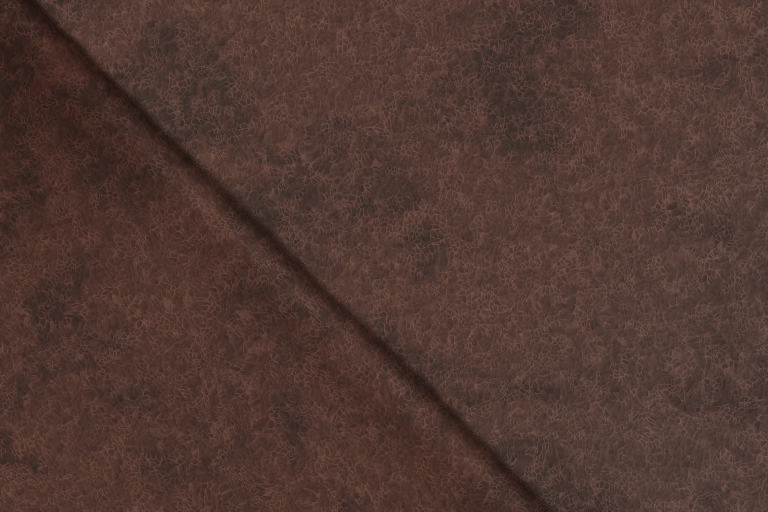
Reproduce this texture procedurally as a Shadertoy shader.

```glsl
// Brown aged leather with fine broken cracks, soft blotches and one diagonal rolled fold.

const vec3 TAN_BROWN   = vec3(0.352, 0.247, 0.215);
const vec3 BLOTCH      = vec3(0.270, 0.204, 0.184);
const vec3 GREY_BROWN  = vec3(0.343, 0.263, 0.240);
const vec3 FOLD_TINT   = vec3(0.945, 0.905, 0.895);
const vec3 CORNER_TINT = vec3(0.84, 0.77, 0.74);
const vec2 FOLD_START  = vec2(0.06, 1.0);        // canvas heights
const vec2 FOLD_NORMAL = vec2(0.6988, 0.7153);   // points to the flat side
const vec2 GRAIN       = vec2(122.0, 88.0);      // cells per canvas height
const float CRACK_GAIN = 0.22;
const float BLOTCH_SCALE = 7.0;

vec2 hash2(vec2 p) {
    vec3 q = fract(p.xyx * vec3(0.1031, 0.1030, 0.0973));
    q += dot(q, q.yzx + 33.33);
    return fract((q.xx + q.yz) * q.zy);
}

float noise(vec2 p) {
    vec2 i = floor(p), f = fract(p);
    f = f * f * (3.0 - 2.0 * f);
    float low  = mix(hash2(i).x, hash2(i + vec2(1, 0)).x, f.x);
    float high = mix(hash2(i + vec2(0, 1)).x, hash2(i + vec2(1, 1)).x, f.x);
    return mix(low, high, f.y);
}

vec2 noise2(vec2 p) {
    return vec2(noise(p), noise(p + 61.7)) - 0.5;
}

float fbm(vec2 p) {
    float sum = 0.0, amp = 0.5;
    for (int i = 0; i < 5; i++) {
        sum += amp * noise(p);
        p = mat2(1.6, 1.2, -1.2, 1.6) * p + 7.3;
        amp *= 0.5;
    }
    return sum / 0.97;
}

// x: gap between the two nearest cell centres, y: slope facing the light, z: cell tone
vec3 grainCells(vec2 p) {
    vec2 cell = floor(p), f = fract(p), nearest = vec2(0.0);
    float d1 = 9.0, d2 = 9.0, tone = 0.0;
    for (int y = -1; y <= 1; y++)
    for (int x = -1; x <= 1; x++) {
        vec2 o = vec2(x, y);
        vec2 h = hash2(cell + o);
        vec2 r = o + h - f;
        float d = length(r);
        if (d < d1) { d2 = d1; d1 = d; nearest = r; tone = fract(h.x * 7.0 + h.y * 3.0); }
        else d2 = min(d2, d);
    }
    return vec3(d2 - d1, dot(nearest, vec2(0.6, -0.8)), tone);
}

float bump(float x, float centre, float width) {
    float t = (x - centre) / width;
    return exp(-t * t);
}

void mainImage(out vec4 fragColor, in vec2 fragCoord) {
    vec2 p = fragCoord / iResolution.y;
    float px = 1.0 / iResolution.y;
    float across = fragCoord.x / iResolution.x;

    // Distance from the slightly wavy crease; negative on the folded side
    float d = dot(p - FOLD_START, FOLD_NORMAL);
    d += 0.010 * (noise(p * 5.0) - 0.5) + 0.005 * (noise(p * 23.0) - 0.5);
    float folded = 1.0 - smoothstep(-0.004 - px, 0.004 + px, d);

    // Cracked grain, leaning differently on each side of the fold
    float lean = mix(0.18, 0.75, folded);
    vec2 warp = noise2(p * 24.0);
    vec2 q = p + 0.020 * warp + 0.007 * noise2(p * 85.0);
    q = mat2(cos(lean), -sin(lean), sin(lean), cos(lean)) * q;
    vec3 grain = grainCells(q * GRAIN);
    float soft = 0.5 * GRAIN.x * px;
    float crack = 1.0 - smoothstep(0.02, 0.24 + soft, grain.x);
    crack *= smoothstep(0.15, 0.75, noise(p * 60.0 + 9.0)) * (0.75 + 0.6 * noise(p * 21.0 + 5.0));

    // Longer wandering wrinkles, coarse and fine
    float ridge = abs(noise(q * vec2(21.0, 13.0) + 1.5 * warp + 80.0) - 0.5);
    float wrinkle = 1.0 - smoothstep(0.0, 0.03 + 7.0 * px, ridge);
    wrinkle *= smoothstep(0.4, 0.7, noise(p * 9.0 + 20.0));
    float fineRidge = abs(noise(q * vec2(66.0, 40.0) + 30.0) - 0.5);
    float fineWrinkle = 1.0 - smoothstep(0.0, 0.07 + 17.0 * px, fineRidge);
    float veins = clamp(crack + 0.55 * fineWrinkle + 0.35 * wrinkle, 0.0, 1.3);

    // Soft blotches, sparing the worn cracks, and the slow drift of colour
    vec2 drift = vec2(fbm(p * 8.0), fbm(p * 8.0 + 31.0)) - 0.5;
    float cloud = fbm(p * BLOTCH_SCALE * vec2(0.85, 1.1) + drift * 2.0 + 11.0);
    cloud += 0.10 * (noise(p * 55.0) - 0.5);
    float blotch = smoothstep(0.44, 0.74, cloud);
    float grey = smoothstep(0.55, 1.2, across + 0.4 * (0.6 - p.y)) * (1.0 - folded);
    vec3 base = mix(TAN_BROWN, GREY_BROWN, 0.8 * grey);
    base = mix(base, BLOTCH, blotch * (0.92 - 0.45 * min(veins, 1.0)));

    float relief = 0.905 + CRACK_GAIN * veins;
    relief += 0.12 * grain.y + 0.08 * (grain.z - 0.5);
    relief += 0.10 * (noise(p * 230.0) - 0.5);
    vec3 color = base * relief;

    // Fold: tinted side, dark crease, lit roll and the hollow behind it
    color *= mix(vec3(1.0), FOLD_TINT, folded);
    float toCorner = length((p - vec2(0.04, 0.9)) * vec2(1.0, 0.8));
    float corner = folded * (1.0 - smoothstep(0.05, 0.5, toCorner));
    color *= mix(vec3(1.0), CORNER_TINT, corner);
    float crease = folded * bump(d, -0.004, 0.020);
    float contact = (1.0 - folded) * bump(d, 0.0, 0.008);
    color *= 1.0 - vec3(0.36, 0.42, 0.44) * crease - 0.25 * contact;
    float roll = folded * bump(d, -0.046, 0.018);
    float hollow = folded * bump(d, -0.105, 0.042);
    color *= 1.0 + vec3(0.10, 0.12, 0.13) * roll - vec3(0.07, 0.10, 0.11) * hollow;

    fragColor = vec4(clamp(color, 0.0, 1.0), 1.0);
}
```
